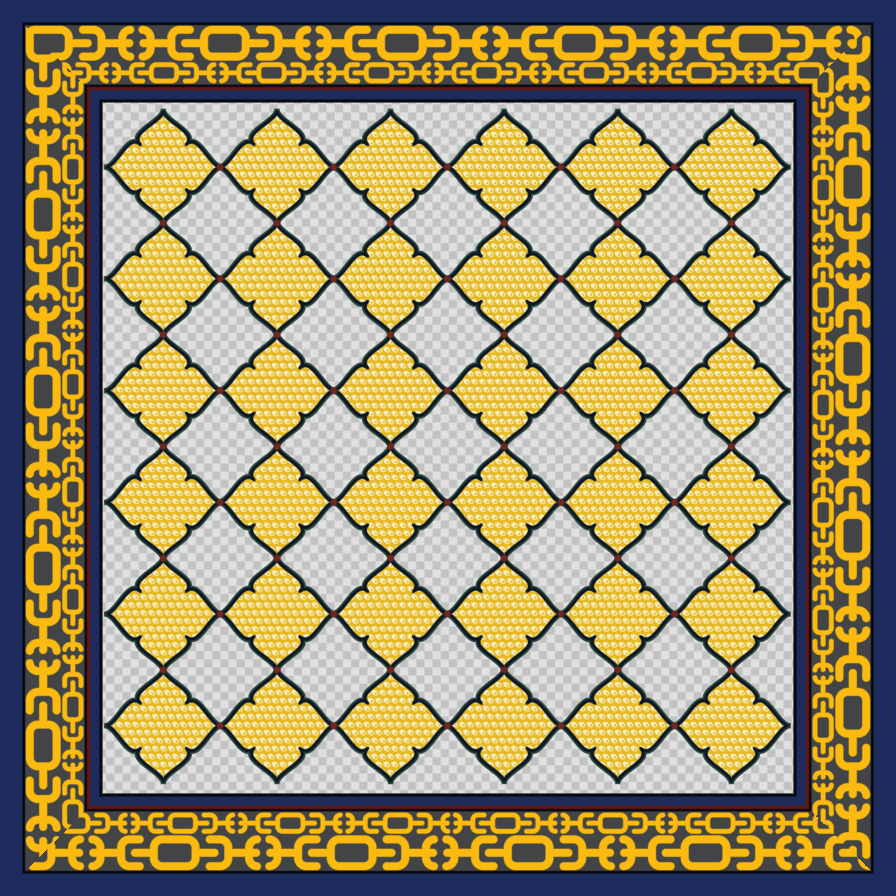
This pattern is drawn by a three.js fragment shader. Its source:

```glsl
// A square scarf: gold quatrefoil tiles on a pale checker, framed by two chains.
// The tiles come from a repeated ogee profile, the chains from rounded-box
// distances folded along each side, and the frame from the distance to the edge.
varying vec2 vUv;

const float SOFT = 0.0011;                     // edge softness, canvas units

// Frame depths, measured inward from the canvas edge
const float BORDER = 0.0250;
const float BAND_START = 0.0280;
const float BAND_END = 0.0945;
const float MAROON_START = 0.0970;
const float MAROON_END = 0.1010;
const float NAVY_END = 0.1110;
const float FIELD_START = 0.1145;

// Chains: period, depth of the centre line, link position per side (L, R, B, T)
const float BIG_PERIOD = 0.1975;
const float BIG_DEPTH = 0.0482;
const vec4 BIG_PHASE = vec4(0.168, 0.007, 0.195, 0.251);
const float SMALL_PERIOD = 0.1200;
const float SMALL_DEPTH = 0.0813;
const vec4 SMALL_PHASE = vec4(0.091, 0.068, 0.084, 0.063);
const vec2 LINK_HALF = vec2(0.118, 0.076);     // in chain periods
const float LINK_ROUND = 0.048;
const float CHAIN_STROKE = 0.023;

// Tile lattice
const vec2 FIRST_TILE = vec2(0.1823, 0.1900);
const vec2 TILE_PITCH = vec2(0.1268, 0.1247);
const float LAST_INDEX = 5.0;
const float LOBE_WIDTH = 0.46;
const float LOBE_HEIGHT = 0.50;
const float NOTCH = 0.42;
const float OUTLINE = 0.0027;
const float NODE_RADIUS = 0.0038;
const float CHECK_SIZE = 0.00911;
const float WEAVE_SIZE = 0.00890;

const vec3 NAVY = vec3(0.11, 0.17, 0.36);
const vec3 BLACK = vec3(0.03, 0.03, 0.06);
const vec3 CHARCOAL = vec3(0.26, 0.265, 0.27);
const vec3 ORANGE = vec3(0.98, 0.73, 0.06);
const vec3 MAROON = vec3(0.36, 0.09, 0.10);
const vec3 CHECK_DARK = vec3(0.76);
const vec3 CHECK_LIGHT = vec3(0.88);
const vec3 GOLD = vec3(0.90, 0.73, 0.14);
const vec3 CREAM = vec3(0.97, 0.93, 0.76);
const vec3 INK = vec3(0.05, 0.09, 0.15);
const vec3 GREEN = vec3(0.20, 0.38, 0.25);
const vec3 NODE_RED = vec3(0.45, 0.15, 0.12);

float cover(float d) { return 1.0 - smoothstep(-SOFT, SOFT, d); }

float roundBox(vec2 p, vec2 halfSize, float r) {
  vec2 q = abs(p) - halfSize + r;
  return length(max(q, 0.0)) + min(max(q.x, q.y), 0.0) - r;
}

// A rounded U: its base lies at x = 0 and its arms run to x = arm
float hook(vec2 p, float arm) {
  float len = arm + 0.2;
  float outline = abs(roundBox(p - vec2(len, 0.0), vec2(len, LINK_HALF.y), LINK_ROUND));
  return p.x < arm ? outline : length(p - vec2(arm, LINK_HALF.y));
}

float bar(vec2 p, float from, float to) {
  return length(vec2(p.x - clamp(p.x, from, to), p.y));
}

// One closed link per period, with open hooks and bars mirrored about it
float chain(float along, float across) {
  vec2 p = vec2(abs(fract(along + 0.5) - 0.5), abs(across));
  float d = abs(roundBox(p, LINK_HALF, LINK_ROUND));
  d = min(d, hook(vec2(0.303 - p.x, p.y), 0.105));
  d = min(d, hook(vec2(p.x - 0.42, p.y), 0.045));
  d = min(d, min(bar(p, 0.118, 0.225), bar(p, 0.303, 0.46)));
  return d - CHAIN_STROKE;
}

// Four-lobed tile with its tips at distance 1; near = (smaller, larger) axis
float quatrefoil(vec2 near) {
  float span = 1.04 - LOBE_HEIGHT;
  float t = clamp((near.y - LOBE_HEIGHT) / span, 0.0, 1.0);
  float dent = max(LOBE_HEIGHT - max(near.y, NOTCH), 0.0);
  float width = LOBE_WIDTH * (1.0 - t * t * (3.0 - 2.0 * t)) - 6.0 * dent * dent;
  float slope = LOBE_WIDTH * 6.0 * t * (1.0 - t) / span;
  return max((near.x - width) / sqrt(1.0 + slope * slope), near.y - 1.0);
}

vec3 checker(vec2 uv) {
  vec2 wave = clamp(sin(uv / CHECK_SIZE * 3.14159) * 3.0, -1.0, 1.0);
  return mix(CHECK_DARK, CHECK_LIGHT, 0.5 + 0.5 * wave.x * wave.y);
}

// Staggered cream crescents on gold
vec3 weave(vec2 uv) {
  vec2 g = uv / WEAVE_SIZE;
  g.x += 0.5 * mod(floor(g.y), 2.0);
  vec2 f = fract(g) - 0.5;
  float blob = length(vec2(f.x + 0.35 * f.y, f.y * 1.1)) - 0.39;
  float bite = 0.13 - length(f - vec2(0.14, -0.10));
  return mix(GOLD, CREAM, cover(max(blob, bite) * WEAVE_SIZE));
}

vec3 tiledField(vec2 uv) {
  vec2 q = (uv - FIRST_TILE) / TILE_PITCH;
  vec2 local = abs(q - clamp(floor(q + 0.5), 0.0, LAST_INDEX)) * 2.0;
  vec2 near = vec2(min(local.x, local.y), max(local.x, local.y));
  float unit = 0.5 * TILE_PITCH.x;
  float d = quatrefoil(near) * unit;
  vec3 color = mix(checker(uv), weave(uv), cover(d));
  color = mix(color, INK, cover(abs(d) - OUTLINE));
  color = mix(color, GREEN, 0.8 * cover(abs(d - 0.0017) - 0.0006));
  // Red knots only where two tiles touch
  vec2 inner = step(-0.3, q) * step(q, vec2(LAST_INDEX + 0.3));
  float knot = length(vec2(near.x, 1.0 - near.y)) * unit - NODE_RADIUS;
  return mix(color, NODE_RED, cover(knot) * inner.x * inner.y);
}

void main() {
  vec2 centred = vUv - 0.5;
  vec2 size = abs(centred);
  float depth = 0.5 - max(size.x, size.y);
  bool upright = size.x > size.y;
  float along = upright ? vUv.y : vUv.x;
  vec2 bigPair = upright ? BIG_PHASE.xy : BIG_PHASE.zw;
  vec2 smallPair = upright ? SMALL_PHASE.xy : SMALL_PHASE.zw;
  float side = step(0.0, upright ? centred.x : centred.y);

  // Chains on the charcoal band
  float big = chain((along - mix(bigPair.x, bigPair.y, side)) / BIG_PERIOD,
                    (depth - BIG_DEPTH) / BIG_PERIOD) * BIG_PERIOD;
  float small = chain((along - mix(smallPair.x, smallPair.y, side)) / SMALL_PERIOD,
                      (depth - SMALL_DEPTH) / SMALL_PERIOD) * SMALL_PERIOD;
  vec3 band = mix(CHARCOAL, ORANGE, cover(min(big, small)));

  // Nested frame, from the outside in
  vec3 color = mix(NAVY, BLACK, cover(BORDER - depth));
  color = mix(color, band, cover(BAND_START - depth));
  color = mix(color, BLACK, cover(BAND_END - depth));
  color = mix(color, MAROON, cover(MAROON_START - depth));
  color = mix(color, NAVY, cover(MAROON_END - depth));
  color = mix(color, BLACK, cover(NAVY_END - depth));
  color = mix(color, tiledField(vUv), cover(FIELD_START - depth));
  gl_FragColor = vec4(color, 1.0);
}
```
